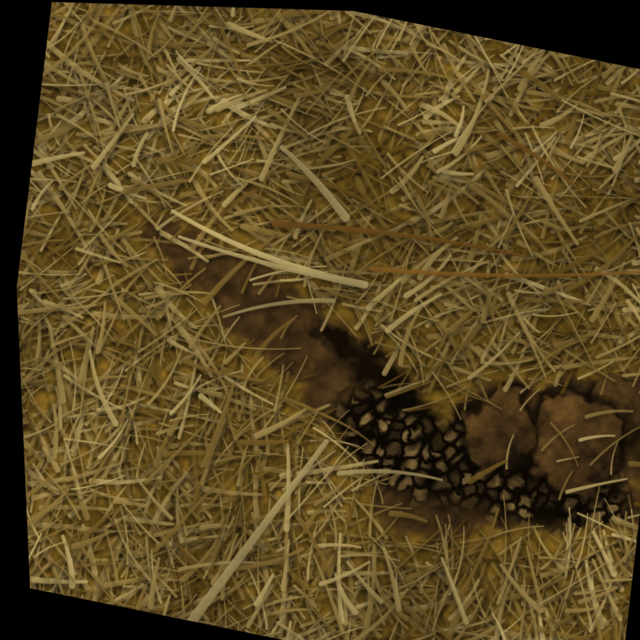
Give the GLSL for this texture, as a three.js fragment shader.

```glsl
varying vec2 vUv;

const vec3 STRAW_DARK = vec3(0.35, 0.255, 0.075);
const vec3 STRAW_PALE = vec3(0.70, 0.62, 0.40);
const vec3 LITTER = vec3(0.41, 0.31, 0.10);
const vec3 SOIL = vec3(0.26, 0.185, 0.09);
const vec3 SHADOW = vec3(0.04, 0.024, 0.006);
const vec3 STONE = vec3(0.44, 0.35, 0.20);
const vec3 STEM = vec3(0.39, 0.27, 0.10);
const int LAYERS = 16;

float hash(vec2 p) {
  vec3 q = fract(p.xyx * vec3(0.1031, 0.1030, 0.0973));
  q += dot(q, q.yzx + 33.33);
  return fract((q.x + q.y) * q.z);
}

vec2 hash2(vec2 p) { return vec2(hash(p), hash(p + 57.3)); }

float noise(vec2 p) {
  vec2 i = floor(p), f = fract(p);
  f = f * f * (3.0 - 2.0 * f);
  return mix(mix(hash(i), hash(i + vec2(1, 0)), f.x),
             mix(hash(i + vec2(0, 1)), hash(i + 1.0), f.x), f.y);
}

float fbm(vec2 p) {
  return 0.53 * noise(p) + 0.3 * noise(p * 2.1 + 9.0) + 0.17 * noise(p * 4.3 + 21.0);
}

// Distance to a capsule whose radius changes from r0 to r1
float capsule(vec2 p, vec2 a, vec2 b, float r0, float r1) {
  vec2 d = b - a;
  float t = clamp(dot(p - a, d) / dot(d, d), 0.0, 1.0);
  return length(p - a - d * t) - mix(r0, r1, t);
}

// Bare ground: a furrow that opens into a heap of clods
float soilShape(vec2 p) {
  float furrow = capsule(p, vec2(0.25, 0.64), vec2(0.56, 0.40), 0.02, 0.062);
  float rubble = capsule(p, vec2(0.60, 0.33), vec2(0.72, 0.23), 0.06, 0.055);
  float heap = capsule(p, vec2(0.78, 0.31), vec2(1.0, 0.33), 0.075, 0.08);
  float foot = capsule(p, vec2(0.64, 0.21), vec2(0.98, 0.22), 0.04, 0.03);
  return min(min(furrow, rubble), min(heap, foot));
}

// Curved tapering stalk with a soft contact shadow
vec3 stalk(vec3 base, vec2 p, vec2 a, vec2 b, float width, float bend, vec3 tint) {
  vec2 d = b - a;
  vec2 n = vec2(-d.y, d.x) / length(d);
  n *= n.y < 0.0 ? -1.0 : 1.0;
  float t = clamp(dot(p - a, d) / dot(d, d), 0.0, 1.0);
  vec2 q = p - a - d * t - n * bend * 4.0 * t * (1.0 - t);
  float w = width * mix(1.0, 0.5, t);
  float lit = clamp(dot(q, n) / w, -1.0, 1.0);
  float shade = smoothstep(0.007, 0.0, length(q + n * 0.003) - w);
  float cover = 0.88 * smoothstep(0.0018, -0.0018, length(q) - w);
  return mix(base * (1.0 - 0.14 * shade), tint * (1.0 + 0.07 * lit), cover);
}

// One straw per grid cell, left out over bare ground
vec3 strawLayer(vec3 base, vec2 p, float cells, float seed, float lift) {
  vec2 shift = seed * vec2(7.31, 3.77);
  vec2 home = floor(p * cells + shift);
  for (int y = -1; y <= 1; y++) for (int x = -1; x <= 1; x++) {
    vec2 id = home + vec2(x, y);
    vec2 key = id + seed * 31.7;
    vec2 place = hash2(key), kind = hash2(key + 113.0), form = hash2(key + 271.0);
    vec2 c = (id + place - shift) / cells;
    if (soilShape(c) < form.x * 0.045 && place.y < 0.96) continue;
    float lean = mix(1.15, 0.0, smoothstep(0.3, 0.6, c.y + 0.25 * c.x));
    float angle = lean + (kind.x - 0.5) * 2.7;
    vec2 reach = vec2(cos(angle), sin(angle)) * mix(0.35, 0.98, form.y) / cells;
    float width = mix(0.0016, 0.0052, form.x * form.x);
    float bend = (fract(place.y * 13.0) - 0.5) * 0.25 * length(reach);
    float clump = noise(c * 13.0) - 0.5;
    float tone = clamp(0.25 * lift + 0.7 * kind.y + 0.5 * clump - 0.04, 0.0, 1.0);
    base = stalk(base, p, c - reach, c + reach, width, bend, mix(STRAW_DARK, STRAW_PALE, tone));
  }
  return base;
}

// Rough crumbs with dark gaps between them
vec3 crumbs(vec2 p, float cells) {
  vec2 g = p * cells, home = floor(g);
  float near = 9.0, next = 9.0, tone = 0.0;
  for (int y = -1; y <= 1; y++) for (int x = -1; x <= 1; x++) {
    vec2 id = home + vec2(x, y);
    float d = length(id + hash2(id) - g);
    if (d < near) { next = near; near = d; tone = hash(id + 7.0); }
    else next = min(next, d);
  }
  float face = smoothstep(0.0, 0.5, next - near) * smoothstep(0.85, 0.2, near);
  return mix(SHADOW, STONE, face * (0.2 + 0.9 * tone) * (0.5 + fbm(p * 70.0)));
}

// Rounded lump lit from the upper left
vec3 clod(vec3 base, vec2 p, vec2 c, float r) {
  vec2 q = p - c;
  float d = length(q * vec2(1.0, 0.85)) - r + (fbm(p * 28.0) - 0.5) * 0.045;
  base = mix(base, SHADOW, 0.75 * smoothstep(0.022, 0.0, d));
  float light = 0.85 + 0.3 * dot(q, vec2(-0.5, 0.8)) / r + 0.8 * (fbm(p * 55.0) - 0.5);
  return mix(base, SOIL * 1.15 * light, smoothstep(0.004, -0.006, d));
}

vec3 ground(vec2 p) {
  vec3 litter = LITTER * (0.55 + 0.9 * fbm(p * 48.0));
  vec3 soil = SOIL * (0.5 + 0.9 * fbm(p * 42.0));
  float loose = 1.0 - smoothstep(-0.03, 0.03, capsule(p, vec2(0.59, 0.32), vec2(0.93, 0.21), 0.08, 0.055));
  soil = mix(soil, crumbs(p + 0.02 * fbm(p * 50.0), 44.0), loose);
  float hollow = capsule(p, vec2(0.50, 0.49), vec2(0.64, 0.38), 0.006, 0.024);
  hollow += (fbm(p * 34.0) - 0.5) * 0.05;
  soil = mix(soil, SHADOW, 0.85 * smoothstep(0.018, -0.006, hollow));
  soil = clod(soil, p, vec2(0.97, 0.37), 0.055);
  soil = clod(soil, p, vec2(0.90, 0.305), 0.07);
  soil = clod(soil, p, vec2(0.78, 0.33), 0.052);
  float edge = soilShape(p) + (fbm(p * 25.0) - 0.5) * 0.05;
  return mix(litter, soil, smoothstep(0.022, 0.0, edge));
}

// Positive on the right-hand side of the line from a to b
float side(vec2 p, vec2 a, vec2 b) {
  vec2 d = b - a, q = p - a;
  return (d.y * q.x - d.x * q.y) / length(d);
}

float frame(vec2 p) {
  vec2 crest = vec2(0.553, 0.983), corner = vec2(0.081, 0.997), bulge = vec2(0.026, 0.551), foot = vec2(0.047, 0.081);
  float top = min(side(p, corner, crest), side(p, crest, vec2(1.0, 0.892)));
  float left = min(side(p, foot, bulge), side(p, bulge, corner));
  float low = min(side(p, vec2(1.0, 0.199), vec2(0.977, 0.0)), side(p, vec2(0.443, 0.0), foot));
  return smoothstep(-0.0015, 0.0015, min(top, min(left, low)));
}

void main() {
  vec2 p = vUv;
  vec3 color = ground(p);
  for (int i = 0; i < LAYERS; i++) {
    float k = float(i);
    color = strawLayer(color, p, 10.0 + 12.0 * fract(k * 0.618), k + 1.0, k / float(LAYERS));
  }
  // Long stems and stalks on top
  color = stalk(color, p, vec2(0.43, 0.65), vec2(0.82, 0.60), 0.005, 0.008, STEM);
  color = stalk(color, p, vec2(0.58, 0.58), vec2(1.0, 0.575), 0.004, -0.008, STEM * 1.2);
  color = stalk(color, p, vec2(0.78, 0.79), vec2(0.92, 0.69), 0.004, 0.006, STEM);
  color = stalk(color, p, vec2(0.57, 0.555), vec2(0.27, 0.67), 0.006, -0.014, STRAW_PALE);
  color = stalk(color, p, vec2(0.57, 0.555), vec2(0.28, 0.63), 0.005, -0.006, STRAW_PALE * 0.9);
  color = stalk(color, p, vec2(0.30, 0.03), vec2(0.51, 0.31), 0.008, 0.0, STRAW_PALE * 0.85);
  color = stalk(color, p, vec2(0.54, 0.66), vec2(0.44, 0.77), 0.007, 0.004, STRAW_PALE * 0.85);
  color = stalk(color, p, vec2(0.53, 0.26), vec2(0.69, 0.25), 0.004, 0.008, STRAW_PALE * 0.85);
  color = stalk(color, p, vec2(0.52, 0.53), vec2(0.35, 0.505), 0.004, 0.008, STRAW_PALE * 0.8);
  color *= 0.8 + 0.44 * fbm(p * 6.0);
  gl_FragColor = vec4(color * frame(p), 1.0);
}
```
